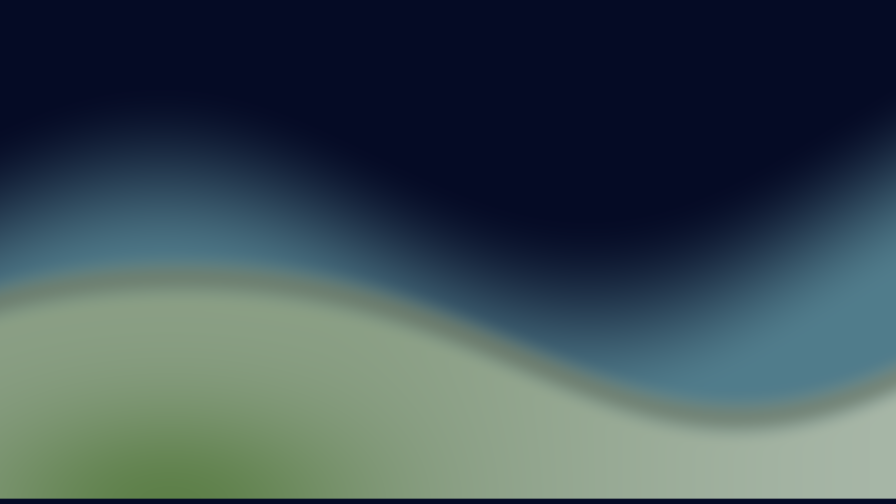
A Shadertoy shader for this background:

```glsl
#define NIGHT vec3(0.020, 0.042, 0.145)
#define TEAL vec3(0.315, 0.485, 0.545)
#define SAGE vec3(0.545, 0.625, 0.525)
#define MIST vec3(0.655, 0.715, 0.655)
#define MOSS vec3(0.365, 0.500, 0.285)
#define OLIVE vec3(0.430, 0.455, 0.365)
#define GLOW_SPREAD 0.20
#define RIDGE_SOFTNESS 0.060
#define RIM_WIDTH 0.028
#define STRIP_HEIGHT 0.0105

// Height of the pale hill's crest
float ridgeHeight(float x) {
    float phase = 4.81 * (x - 0.18);
    float skew = 0.16 * pow(abs(x - 0.5), 3.0) * sign(x - 0.5);
    return 0.31 + 0.144 * cos(phase) + 0.017 * (1.0 - cos(2.0 * phase)) + skew;
}

// Height where the teal haze has half faded into night
float glowHeight(float x) {
    return 0.50 + 0.139 * cos(6.41 * (x - 0.18)) + 0.07 * x * x * x * x;
}

float bell(float x) {
    return exp(-x * x);
}

void mainImage(out vec4 fragColor, in vec2 fragCoord) {
    vec2 uv = fragCoord / iResolution.xy;

    // Night sky and haze
    float glowOffset = uv.y - glowHeight(uv.x);
    float haze = 1.0 - smoothstep(-GLOW_SPREAD, GLOW_SPREAD, glowOffset);
    vec3 color = mix(NIGHT, TEAL, haze);

    // Hill, paler to the right, with a moss glow at its foot
    float ridgeOffset = uv.y - ridgeHeight(uv.x);
    vec3 hill = mix(SAGE, MIST, smoothstep(0.35, 1.05, uv.x));
    float moss = bell(length((uv - vec2(0.19, 0.0)) / vec2(0.21, 0.20)));
    hill = mix(hill, MOSS, moss);
    float cover = 1.0 - smoothstep(-RIDGE_SOFTNESS, RIDGE_SOFTNESS, ridgeOffset);
    color = mix(color, hill, cover);

    // Warm rim along the crest
    color = mix(color, OLIVE, 0.5 * bell(ridgeOffset / RIM_WIDTH));

    // Dark strip at the lower edge
    float pixel = 1.0 / iResolution.y;
    float strip = 1.0 - smoothstep(-pixel, pixel, uv.y - STRIP_HEIGHT);
    color = mix(color, NIGHT, strip);

    fragColor = vec4(color, 1.0);
}
```
